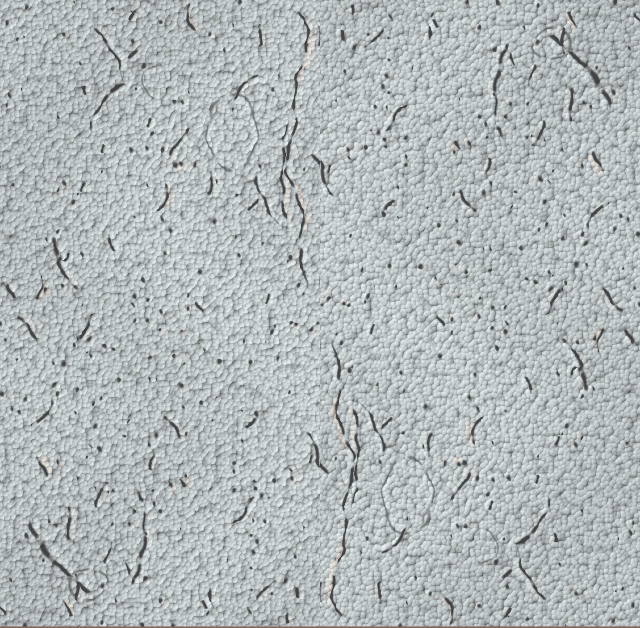
Give the GLSL for this texture, as a Shadertoy shader.

```glsl
// Pale grey stucco: lit cellular grains, scattered pits and ragged cracks.
// The right half is modelled and turned half a revolution to make the left,
// so a faint vertical seam runs through the middle.

vec2 hash2(vec2 p) {
    vec3 q = fract(p.xyx * vec3(0.1031, 0.1030, 0.0973));
    q += dot(q, q.yzx + 33.33);
    return fract((q.xx + q.yz) * q.zy);
}

// Smooth cellular noise: xy points to the grain centre, z is the distance
vec3 grain(vec2 p) {
    vec2 id = floor(p), toCentre = vec2(0.0);
    float total = 1e-5;
    for (int y = -1; y <= 1; y++)
    for (int x = -1; x <= 1; x++) {
        vec2 cell = id + vec2(x, y);
        vec2 v = cell + hash2(cell) - p;
        float w = exp(-12.0 * dot(v, v));
        toCentre += v * w;
        total += w;
    }
    return vec3(toCentre / total, sqrt(max(-log(total) / 12.0, 0.0)));
}

// Crack profile: x is the shadowed groove, y the bright lip beside it
vec2 crack(float across, float along, float halfLength, float width) {
    float taper = 1.0 - smoothstep(0.7 * halfLength, halfLength, abs(along));
    float gaps = smoothstep(-1.6, -0.2, sin(along * 150.0) + 0.6 * sin(along * 67.0 + 1.0));
    float groove = across / width, lip = groove + 2.2;
    return taper * vec2(gaps * exp(-groove * groove), exp(-0.6 * lip * lip));
}

vec2 stroke(vec2 p, vec2 centre, float angle, float halfLength, float bend, float width) {
    vec2 d = p - centre, dir = vec2(sin(angle), cos(angle));
    float along = dot(d, dir);
    float across = dot(d, vec2(dir.y, -dir.x)) + bend * along * along;
    return crack(across, along, halfLength, width);
}

vec2 ring(vec2 p, vec2 centre, vec2 radii, float width) {
    vec2 d = (p - centre) / radii;
    float r = min(radii.x, radii.y);
    return crack((length(d) - 1.0) * r, atan(d.y, d.x) * r, 9.0, width);
}

// Short random cracks, mostly upright
vec2 scatteredCracks(vec2 p) {
    vec2 mark = vec2(0.0), id = floor(p * 13.0);
    for (int y = -1; y <= 1; y++)
    for (int x = -1; x <= 1; x++) {
        vec2 cell = id + vec2(x, y);
        vec2 a = hash2(cell + 41.0), b = hash2(cell + 97.0), c = hash2(cell + 163.0);
        float halfLength = mix(0.009, 0.036, c.x * c.x);
        vec2 s = stroke(p, (cell + a) / 13.0, (b.y - 0.5) * 1.7, halfLength, (c.y - 0.5) * 22.0, 0.0028);
        mark = max(mark, s * step(b.x, 0.55));
    }
    return mark;
}

float blob(vec2 p, vec2 centre, vec2 size) {
    vec2 d = (p - centre) / size;
    return exp(-dot(d, d));
}

// Small pits, crowded together in a few worn patches
vec2 pits(vec2 p) {
    float crowd = blob(p, vec2(0.34, 0.34), vec2(0.06)) + blob(p, vec2(0.34, 0.13), vec2(0.04, 0.07))
                + blob(p, vec2(0.22, 0.10), vec2(0.04)) + blob(p, vec2(0.02, 0.01), vec2(0.07))
                + blob(p, vec2(0.10, 0.27), vec2(0.04));
    vec2 mark = vec2(0.0), id = floor(p * 48.0);
    for (int y = -1; y <= 1; y++)
    for (int x = -1; x <= 1; x++) {
        vec2 cell = id + vec2(x, y), b = hash2(cell + 211.0);
        vec2 d = p - (cell + hash2(cell + 307.0)) / 48.0;
        float size = mix(0.0018, 0.0040, b.y);
        d *= vec2(1.0, 0.7);
        vec2 lip = d - size * vec2(-1.5, 1.0);
        vec2 s = exp(-vec2(dot(d, d), dot(lip, lip)) / (size * size));
        mark = max(mark, s * step(b.x, 0.12 + 0.45 * crowd));
    }
    return mark;
}

void mainImage(out vec4 fragColor, in vec2 fragCoord) {
    vec2 centred = (fragCoord - 0.5 * iResolution.xy) / iResolution.y;
    vec2 p = centred.x < 0.0 ? -centred : centred;

    // Sandy grain relief, lit from one side
    vec3 fine = grain(p * 150.0 + 300.0), coarse = grain(p * 72.0 + 500.0);
    vec2 shade = vec2(0.75, -0.66);
    float tone = 0.805 + 0.22 * dot(fine.xy, shade) + 0.13 * dot(coarse.xy, shade);
    tone -= 0.13 * smoothstep(0.35, 0.8, fine.z) + 0.09 * smoothstep(0.35, 0.8, coarse.z);

    // Crack edges are roughened by the grains and by sine wobble
    vec2 r = p + 0.0020 * coarse.xy + 0.0012 * fine.xy;
    r += 0.0022 * sin(r.yx * vec2(123.0, 111.0) + 1.5 * sin(r * 47.0));
    vec2 mark = max(scatteredCracks(r), pits(r));
    float ridge = r.x - 0.037 - 0.012 * sin(r.y * 18.0) - 0.006 * sin(r.y * 47.0);
    mark = max(mark, crack(ridge, r.y + 0.27, 0.27, 0.0027));
    mark = max(mark, stroke(r, vec2(0.06, -0.22), 0.0, 0.10, 1.0, 0.0026));
    mark = max(mark, stroke(r, vec2(0.09, -0.18), -0.4, 0.05, 3.0, 0.0024));
    mark = max(mark, stroke(r, vec2(0.418, 0.40), -0.74, 0.095, 2.0, 0.0044));
    mark = max(mark, stroke(r, vec2(0.28, 0.36), 0.08, 0.09, -2.5, 0.0034));
    mark = max(mark, stroke(r, vec2(0.415, -0.08), -0.4, 0.055, 5.0, 0.0035));
    mark = max(mark, stroke(r, vec2(0.345, -0.34), 0.64, 0.06, 5.0, 0.0026));
    mark = max(mark, stroke(r, vec2(0.33, -0.42), -0.54, 0.05, -4.0, 0.0026));
    mark = max(mark, 0.6 * ring(r, vec2(0.14, -0.29), vec2(0.04, 0.06), 0.0025));
    mark = max(mark, 0.55 * ring(r, vec2(0.26, -0.37), vec2(0.022, 0.027), 0.0022));
    mark = max(mark, 0.6 * ring(r, vec2(0.37, 0.43), vec2(0.03, 0.025), 0.003));

    // Soft uneven light, darker toward the corners
    tone += 0.016 * sin(p.x * 13.0 + 2.0 * sin(p.y * 9.0)) - 0.10 * dot(p, p);
    tone = min(tone + 0.07 * mark.y, 0.93);
    tone = mix(tone, 0.22, 0.92 * smoothstep(0.15, 0.95, mark.x));

    // Cool grey paint, with bare tan showing on some lips
    vec3 color = tone * mix(vec3(1.0, 1.0, 1.03), vec3(0.965, 1.0, 1.008), smoothstep(0.2, 0.7, tone));
    float bare = mark.y * smoothstep(0.9, 1.7, sin(p.x * 31.0 + 1.0) + sin(p.y * 27.0 + 4.0 * p.x));
    color *= mix(vec3(1.0), vec3(1.04, 0.97, 0.92), bare);

    // Thin brown strip at the lower edge
    color = mix(vec3(0.50, 0.40, 0.35), color, smoothstep(0.001, 0.004, centred.y + 0.5));
    fragColor = vec4(clamp(color, 0.0, 1.0), 1.0);
}
```
